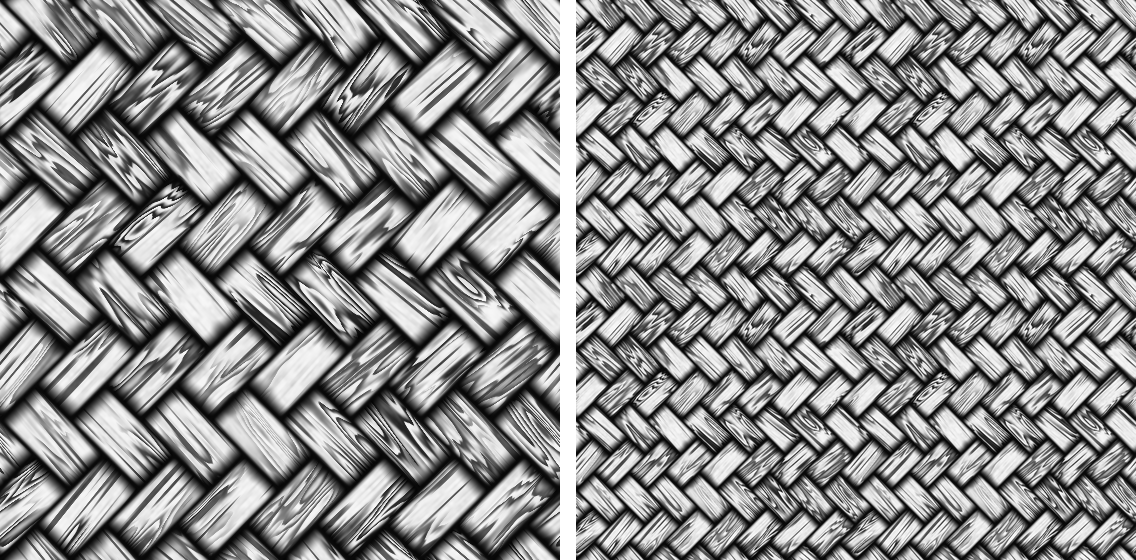
Left: one tile. Right: repeated 2 by 2.
A three.js fragment shader for this pattern:

```glsl
varying vec2 vUv;

const float REPEATS = 8.0;               // strips across; rows of strips up
const vec2 STRIP_HALF = vec2(0.965, 0.475);
const float CORNER = 0.05;
const float EDGE_SOFT = 0.035;
const float END_SHADE = 0.36;            // reach of the shadow at strip ends
const float SIDE_SHADE = 0.12;           // reach of the shadow at strip sides
const float RINGS = 5.0;                 // growth bands per unit of figure
const float SKEW = 0.22;                 // largest slant of the grain
const vec3 GAP_COLOR = vec3(0.035);
const vec3 WOOD_COLOR = vec3(0.97);
const vec3 STREAK_COLOR = vec3(0.14);

float hash(vec2 p) {
  return fract(sin(dot(p, vec2(127.1, 311.7))) * 43758.5453);
}

float noise(vec2 p) {
  vec2 i = floor(p);
  vec2 f = fract(p);
  f = f * f * (3.0 - 2.0 * f);
  float low = mix(hash(i), hash(i + vec2(1.0, 0.0)), f.x);
  float high = mix(hash(i + vec2(0.0, 1.0)), hash(i + 1.0), f.x);
  return mix(low, high, f.y);
}

float roundedBox(vec2 p, vec2 halfSize, float radius) {
  vec2 q = abs(p) - halfSize + radius;
  return length(max(q, 0.0)) + min(max(q.x, q.y), 0.0) - radius;
}

// Twill weave on the diagonals: local position (along, across) and strip id
vec2 weave(vec2 p, out vec2 id) {
  vec2 diagonal = vec2(p.x + p.y, p.y - p.x);
  vec2 cell = floor(diagonal);
  float phase = mod(cell.x + cell.y, 4.0);
  bool falling = phase > 1.5;
  vec2 axis = falling ? vec2(0.0, 1.0) : vec2(1.0, 0.0);
  vec2 center = cell + 0.5 + axis * (0.5 - mod(phase, 2.0));
  id = mod(vec2(center.x - center.y, center.x + center.y) * 0.5, REPEATS);
  vec2 local = diagonal - center;
  return falling ? local.yx : local;
}

// Amount of dark grain on a strip
float woodGrain(vec2 p, vec2 id) {
  vec2 seed = 40.0 * vec2(hash(id), hash(id + 17.0));
  float strength = mix(0.6, 1.0, hash(id + 31.0));
  float coverage = mix(0.28, 0.5, hash(id + 43.0));

  p.y += p.x * SKEW * (hash(id + 59.0) - 0.5);
  float fiber = noise(p * vec2(2.2, 20.0) + seed);
  vec2 g = p + vec2(0.3 * (fiber - 0.5), 0.0);

  // Pointed growth bands, soft on one flank and crisp on the other
  float figure = noise(g * vec2(0.65, 3.2) + seed.yx)
               + 0.25 * noise(g * vec2(1.0, 8.0) + seed + 9.0);
  float band = fract(figure * RINGS);
  float rings = smoothstep(0.2, 0.8, band) * (1.0 - smoothstep(0.86, 1.0, band));
  float patches = smoothstep(coverage, coverage + 0.3,
                             noise(g * vec2(0.7, 2.6) + seed + 23.0));

  // Thin long cracks, fibers and faint stains
  float cracks = smoothstep(0.64, 0.88, noise(p * vec2(0.7, 15.0) + seed.yx + 5.0));
  float stains = noise(p * 6.0 + seed) * noise(p * 13.0 + seed.yx);
  float dark = max(rings * patches * strength, cracks * 0.72);
  return clamp(dark + 0.13 * fiber * fiber + 0.08 * stains, 0.0, 1.0);
}

// Shadow where strips dive under their neighbors
float stripShade(vec2 p, vec2 id) {
  vec2 inset = vec2(1.0, 0.5) - abs(p);
  float reach = END_SHADE * mix(0.8, 1.2, noise(vec2(p.y * 5.0, sign(p.x) * 3.0) + id * 7.0));
  float ends = smoothstep(-0.02, reach, inset.x);
  float sides = smoothstep(-0.01, SIDE_SHADE, inset.y);
  return ends * mix(0.25, 1.0, sides);
}

void main() {
  vec2 id;
  vec2 p = weave(vUv * REPEATS, id);

  vec3 wood = mix(WOOD_COLOR, STREAK_COLOR, woodGrain(p, id));
  wood *= stripShade(p, id);

  float edge = roundedBox(p, STRIP_HALF, CORNER);
  float cover = 1.0 - smoothstep(-EDGE_SOFT, EDGE_SOFT, edge);
  gl_FragColor = vec4(mix(GAP_COLOR, wood, cover), 1.0);
}
```
